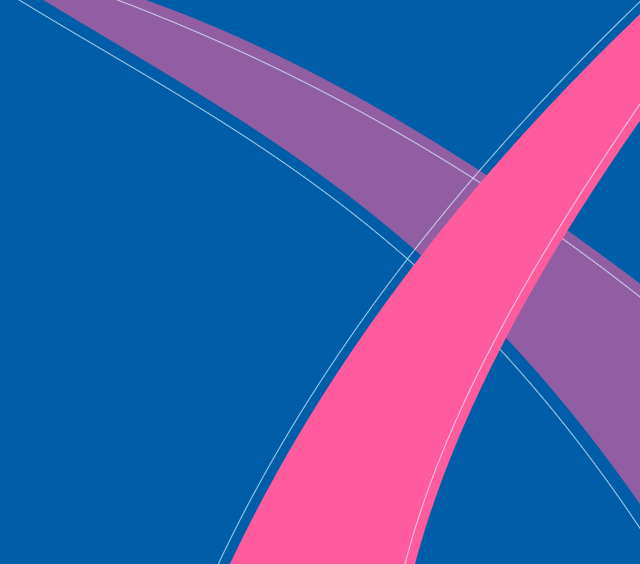
Reproduce this background procedurally as a WebGL 1 fragment shader.

```glsl
precision highp float;
// Two tapering ribbons, purple under pink, crossing on blue with fine pale contour lines.

uniform vec2 u_resolution;

const float ASPECT = 1.1327;
const vec3 BLUE = vec3(0.0, 0.37, 0.66);
const vec3 PURPLE = vec3(0.57, 0.37, 0.64);
const vec3 PINK = vec3(1.0, 0.355, 0.615);
const vec3 PALE = vec3(0.88, 0.97, 1.0);
const float LINE_WIDTH = 0.0019;
const float LINE_OPACITY = 0.7;

// Cubic through four points (knots, values), in Newton form.
float cubic(float t, vec4 k, vec4 v) {
  vec3 d1 = (v.yzw - v.xyz) / (k.yzw - k.xyz);
  vec2 d2 = (d1.yz - d1.xy) / (k.zw - k.xy);
  float d3 = (d2.y - d2.x) / (k.w - k.x);
  return v.x + (t - k.x) * (d1.x + (t - k.y) * (d2.x + (t - k.z) * d3));
}

// Signed distance to the curve q.y = cubic(q.x), positive above it.
float curveDistance(vec2 q, vec4 knots, vec4 values) {
  const float STEP = 0.002;
  float height = cubic(q.x, knots, values);
  float slope = (cubic(q.x + STEP, knots, values) - height) / STEP;
  return (q.y - height) / sqrt(1.0 + slope * slope);
}

// Antialiased coverage of the region with positive distance.
float coverage(float d, float pixel) {
  return clamp(d / pixel + 0.5, 0.0, 1.0);
}

vec3 drawLine(vec3 base, float d, float pixel) {
  float mask = coverage(0.5 * LINE_WIDTH - abs(d), pixel);
  return mix(base, PALE, LINE_OPACITY * mask);
}

vec3 drawRibbon(vec3 base, vec3 tint, float lower, float upper, float pixel) {
  return mix(base, tint, coverage(min(lower, -upper), pixel));
}

void main() {
  vec2 p = gl_FragCoord.xy / u_resolution * vec2(ASPECT, 1.0);
  float pixel = 1.0 / u_resolution.y;
  vec3 color = BLUE;

  // Purple ribbon: curves give y as a function of x.
  float purpleLow = curveDistance(p, vec4(0.0767, 0.5988, 0.8953, 1.1327),
                                     vec4(1.0, 0.6667, 0.4012, 0.1062));
  float purpleHigh = curveDistance(p, vec4(0.2581, 0.8599, 1.0044, 1.1327),
                                      vec4(1.0, 0.6903, 0.5914, 0.4971));
  float lowLine = curveDistance(p, vec4(0.0339, 0.5649, 0.8850, 1.1327),
                                   vec4(1.0, 0.6667, 0.3805, 0.0634));
  float highLine = curveDistance(p, vec4(0.2080, 0.8481, 0.9956, 1.1327),
                                    vec4(1.0, 0.6770, 0.5767, 0.4735));
  color = drawRibbon(color, PURPLE, purpleLow, purpleHigh, pixel);
  color = drawLine(color, lowLine, pixel);
  color = drawLine(color, highLine, pixel);

  // Pink ribbon: curves give x as a function of y.
  vec2 q = p.yx;
  float pinkLeft = curveDistance(q, vec4(0.0, 0.3344, 0.6873, 0.9749),
                                    vec4(0.4070, 0.5940, 0.8599, 1.1327));
  float pinkRight = curveDistance(q, vec4(0.0, 0.3805, 0.5841, 0.7861),
                                     vec4(0.7345, 0.8850, 1.0, 1.1327));
  float leftLine = curveDistance(q, vec4(0.0, 0.3344, 0.6829, 0.9971),
                                    vec4(0.3864, 0.5742, 0.8363, 1.1327));
  float rightLine = curveDistance(q, vec4(0.0, 0.3805, 0.5841, 0.8156),
                                     vec4(0.7168, 0.8673, 0.9823, 1.1327));
  color = drawRibbon(color, PINK, pinkLeft, pinkRight, pixel);
  color = drawLine(color, leftLine, pixel);
  color = drawLine(color, rightLine, pixel);

  gl_FragColor = vec4(color, 1.0);
}
```
